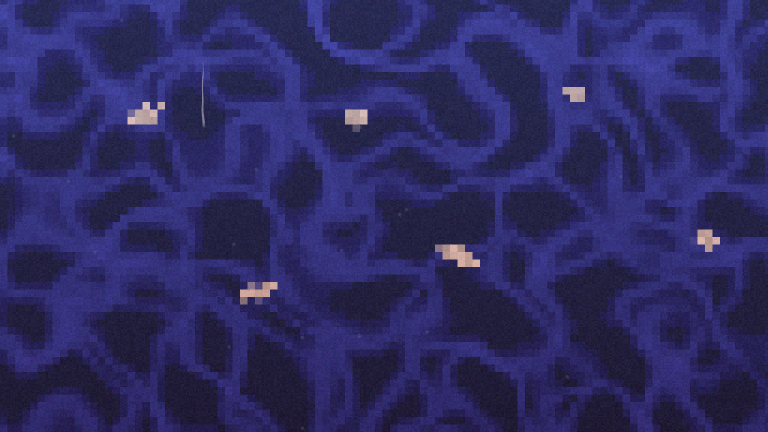
A WebGL 2 fragment shader for this texture:

```glsl
#version 300 es
precision highp float;
// Blocky indigo ripples with a few pale glints, under film grain and dust.
uniform vec2 u_resolution;
out vec4 fragColor;

const float ROWS = 57.6;         // mosaic cells per canvas height
const float GRAIN_ROWS = 288.0;  // film grains per canvas height
const int GLINTS = 6;
const int SPECKS = 18;

float hash(vec2 p) {
  vec3 q = fract(vec3(p.xyx) * 0.1031);
  q += dot(q, q.yzx + 33.33);
  return fract((q.x + q.y) * q.z);
}

vec2 hash2(vec2 p) {
  return vec2(hash(p), hash(p + 71.7));
}

float slope(vec2 corner, vec2 offset) {
  float angle = 6.2832 * hash(corner);
  return dot(vec2(cos(angle), sin(angle)), offset);
}

float gradientNoise(vec2 p) {
  vec2 i = floor(p), f = fract(p);
  vec2 u = f * f * f * (f * (f * 6.0 - 15.0) + 10.0);
  vec2 e = vec2(1.0, 0.0);
  return mix(mix(slope(i, f), slope(i + e, f - e), u.x),
             mix(slope(i + e.yx, f - e.yx), slope(i + 1.0, f - 1.0), u.x), u.y);
}

// Bright line along the zero contour of a noise field
float ridge(vec2 p, float width) {
  return max(0.0, 1.0 - abs(gradientNoise(p)) / width);
}

// Two crossing ridge networks that fade along their length and swell where they meet
float ripples(vec2 p) {
  vec2 warp = vec2(gradientNoise(p * 8.0 + 9.0), gradientNoise(p * 8.0 + 47.0));
  vec2 q = p + 0.05 * warp;
  float width = 0.17 + 0.06 * gradientNoise(p * 4.0 + 80.0);
  float fadeA = 0.85 + 0.7 * gradientNoise(p * 5.0 + 151.0);
  float fadeB = 0.85 + 0.7 * gradientNoise(p * 5.0 + 203.0);
  float a = ridge(q * 4.7 + 13.0, width) * fadeA;
  float b = ridge(q * 5.3 + 120.0, width) * fadeB;
  return max(a, b) + 0.45 * min(a, b);
}

vec3 rippleColor(float light, float height) {
  vec3 ground = mix(vec3(0.12, 0.10, 0.20), vec3(0.155, 0.165, 0.325), height);
  vec3 flank = mix(vec3(0.14, 0.115, 0.30), vec3(0.175, 0.17, 0.43), height);
  vec3 crest = mix(vec3(0.185, 0.16, 0.42), vec3(0.24, 0.25, 0.585), height);
  vec3 glow = crest * 1.12;
  vec3 color = mix(ground, flank, smoothstep(0.02, 0.16, light));
  color = mix(color, crest, smoothstep(0.28, 0.75, light));
  return mix(color, glow, smoothstep(0.85, 1.3, light));
}

// Coverage of one ragged, tilted clump of cells
float glint(vec2 cell, float id, float aspect) {
  vec2 jitter = hash2(vec2(id, 5.0)) - 0.5;
  vec2 place = vec2(mix(0.2, 0.91, id / float(GLINTS - 1)) + 0.05 * jitter.x,
                    0.15 + 0.8 * fract(0.7 + 0.53 * id) + 0.08 * jitter.y);
  vec2 d = cell - floor(place * vec2(aspect, 1.0) * ROWS);
  vec2 size = hash2(vec2(id, 23.0));
  vec2 radius = vec2(mix(0.8, 2.8, size.x), mix(0.8, 1.4, size.y));
  d.y += d.x * 0.9 * (hash(vec2(id, 41.0)) - 0.5);
  float ragged = 0.7 * (hash(cell + 3.0) - 0.4);
  return 1.0 - smoothstep(1.0, 1.15, length(d / radius) + ragged * step(0.5, length(d)));
}

vec3 mosaic(vec2 p, float aspect) {
  vec2 cell = floor(p * ROWS);
  vec2 center = (cell + 0.5) / ROWS;
  vec3 color = rippleColor(ripples(center), center.y);
  color *= 0.97 + 0.06 * hash(cell);
  float cover = 0.0;
  for (int i = 0; i < GLINTS; i++) cover = max(cover, glint(cell, float(i), aspect));
  vec3 pale = mix(vec3(0.86, 0.65, 0.57), vec3(0.85, 0.78, 0.80), center.y);
  return mix(color, pale * mix(0.8, 1.0, hash(cell + 17.0)), cover);
}

float dust(vec2 p, float aspect) {
  float sum = 0.0;
  for (int i = 0; i < SPECKS; i++) {
    vec2 spot = hash2(vec2(float(i) * 3.1, 60.0)) * vec2(aspect, 1.0);
    sum += 1.0 - smoothstep(0.002, 0.006, length(p - spot));
  }
  return min(sum, 1.0);
}

// Thin upright hairline that thickens toward its foot
float scratch(vec2 p, vec2 foot, float tall) {
  float t = (p.y - foot.y) / tall;
  float bend = 0.006 * gradientNoise(vec2(t * 3.0, 2.5));
  float width = mix(0.005, 0.0025, clamp(t * 2.0, 0.0, 1.0));
  float span = smoothstep(0.0, 0.1, t) * (1.0 - smoothstep(0.6, 1.0, t));
  return span * (1.0 - smoothstep(0.2 * width, width, abs(p.x - foot.x - bend)));
}

void main() {
  float aspect = u_resolution.x / u_resolution.y;
  vec2 p = gl_FragCoord.xy / u_resolution.y;

  // Four samples smooth the cell borders
  vec3 color = vec3(0.0);
  for (int i = 0; i < 4; i++) {
    vec2 offset = vec2(i % 2, i / 2) * 0.5 - 0.25;
    color += 0.25 * mosaic(p + offset / u_resolution.y, aspect);
  }

  // Film wear and grain
  color = mix(color, vec3(0.45, 0.45, 0.58), 0.28 * dust(p, aspect));
  color = mix(color, vec3(0.66, 0.64, 0.72), 0.7 * scratch(p, vec2(0.265 * aspect, 0.7), 0.17));
  vec2 speck = floor(p * GRAIN_ROWS);
  vec3 tint = vec3(hash(speck), hash(speck + 311.0), hash(speck + 733.0)) - 0.5;
  color += 0.035 * (hash(speck + 97.0) - 0.5) + 0.025 * tint;
  fragColor = vec4(color, 1.0);
}
```
